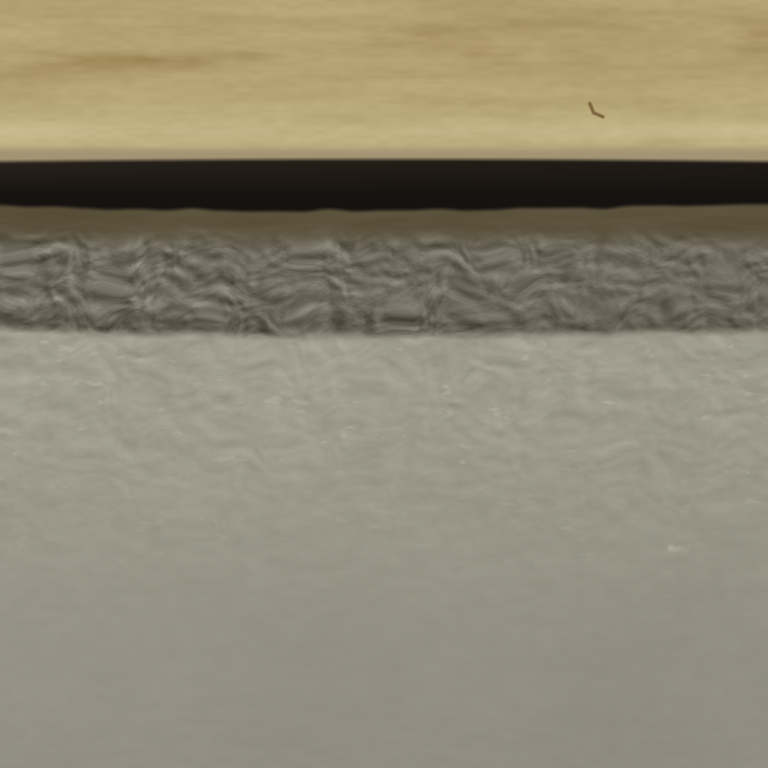
Give the GLSL for this texture, as a WebGL 2 fragment shader.

```glsl
#version 300 es
precision highp float;
// A pale wooden board above a dark gap, a rough shaded plaster strip and a smooth grey wall.
// Horizontal bands are blended along slightly sagging edges; stretched value noise gives
// the grain, and the slope of warped noise gives the embossed plaster.
uniform vec2 u_resolution;
out vec4 fragColor;

// Band edges, as heights on the canvas
const float LIP_TOP = 0.806;
const float GAP_TOP = 0.791;
const float GAP_BOTTOM = 0.728;
const float ROUGH_TOP = 0.690;
const float WALL_TOP = 0.566;
const float SAG = 0.008;

// Colours
const vec3 WOOD = vec3(0.710, 0.640, 0.460);
const vec3 WOOD_LIGHT = vec3(0.765, 0.710, 0.530);
const vec3 WOOD_STREAK = vec3(0.610, 0.520, 0.340);
const vec3 LIP = vec3(0.640, 0.580, 0.455);
const vec3 GAP_WARM = vec3(0.155, 0.130, 0.105);
const vec3 GAP_DEEP = vec3(0.085, 0.072, 0.060);
const vec3 BROWN = vec3(0.355, 0.320, 0.235);
const vec3 ROUGH = vec3(0.430, 0.412, 0.365);
const vec3 WALL_LIGHT = vec3(0.622, 0.612, 0.555);
const vec3 WALL_DARK = vec3(0.570, 0.560, 0.508);
const vec3 FLECK = vec3(0.730, 0.720, 0.660);
const vec3 NICK = vec3(0.400, 0.300, 0.160);

// Detail
const vec2 RELIEF_SCALE = vec2(42.0, 75.0);
const float RELIEF_GAIN = 0.30;
const float GRAIN_GAIN = 0.035;

float hash(vec2 p) {
  vec3 q = fract(p.xyx * vec3(0.1031, 0.1030, 0.0973));
  q += dot(q, q.yzx + 33.33);
  return fract((q.x + q.y) * q.z);
}

float noise(vec2 p) {
  vec2 i = floor(p), f = fract(p);
  f = f * f * (3.0 - 2.0 * f);
  return mix(mix(hash(i), hash(i + vec2(1, 0)), f.x),
             mix(hash(i + vec2(0, 1)), hash(i + vec2(1, 1)), f.x), f.y);
}

float fbm(vec2 p) {
  float sum = 0.0, gain = 0.5;
  for (int i = 0; i < 4; i++) {
    sum += gain * noise(p);
    p = mat2(1.6, 1.2, -1.2, 1.6) * p + 17.3;
    gain *= 0.5;
  }
  return sum / 0.9375;
}

// 0 below the edge, 1 above it
float above(float y, float edge, float blur) {
  return smoothstep(edge - blur, edge + blur, y);
}

float segment(vec2 p, vec2 a, vec2 b) {
  vec2 d = b - a;
  return length(p - a - d * clamp(dot(p - a, d) / dot(d, d), 0.0, 1.0));
}

// Soft ridges, lit from above
float relief(vec2 uv) {
  vec2 p = uv * RELIEF_SCALE;
  p += 1.6 * vec2(noise(uv * 24.0), noise(uv * 24.0 + 50.0));
  return fbm(p) - fbm(p + vec2(0.25, 0.55));
}

vec3 wood(vec2 uv) {
  float streaks = fbm(uv * vec2(5.0, 65.0) + 8.0);
  float knots = smoothstep(0.45, 0.8, fbm(uv * vec2(7.0, 38.0) + 3.0));
  float belt = exp(-pow((uv.y - 0.935 - 0.03 * (uv.x - 0.4)) / 0.025, 2.0));
  vec3 c = mix(WOOD, WOOD_LIGHT, exp(-pow((uv.y - 0.828) / 0.026, 2.0)));
  c = mix(c, WOOD_STREAK, knots * (0.15 + 0.5 * belt) + 0.12 * belt);
  c += 0.07 * (streaks - 0.5) + 0.025 * (noise(uv * vec2(60.0, 180.0)) - 0.5);
  float nick = min(segment(uv, vec2(0.768, 0.865), vec2(0.773, 0.853)),
                   segment(uv, vec2(0.773, 0.853), vec2(0.785, 0.848)));
  return mix(c, NICK, 0.75 * (1.0 - smoothstep(0.0005, 0.0038, nick)));
}

vec3 wall(vec2 uv) {
  vec3 c = mix(WALL_DARK, WALL_LIGHT, smoothstep(0.05, 0.56, uv.y));
  float rough = smoothstep(0.15, 0.55, uv.y);
  c += GRAIN_GAIN * (fbm(uv * vec2(45.0, 100.0)) - 0.5) * (0.6 + rough);
  c += 0.09 * rough * relief(uv * 0.9 + 0.3);
  c += 0.025 * (fbm(uv * vec2(5.0, 9.0)) - 0.5) - 0.012 * (uv.x - 0.5);
  // Scattered pale flecks and one larger chip
  float flecks = smoothstep(0.70, 0.88, fbm(uv * vec2(38.0, 90.0) + 70.0));
  float chip = segment(uv, vec2(0.872, 0.286), vec2(0.897, 0.287));
  float chipMask = 1.0 - smoothstep(0.001, 0.007, chip);
  c = mix(c, FLECK, 0.5 * rough * flecks);
  return mix(c, FLECK, 0.65 * chipMask * noise(uv * 150.0));
}

void main() {
  vec2 uv = gl_FragCoord.xy / u_resolution;
  float bow = 4.0 * uv.x * (1.0 - uv.x);
  float wobble = 0.004 * (noise(vec2(uv.x * 28.0, 4.0)) - 0.5);
  float bottom = GAP_BOTTOM + SAG * (0.5 - bow) + 0.004 * uv.x + wobble;

  // Plaster strip, darkest along its foot
  vec3 rough = ROUGH + RELIEF_GAIN * relief(uv) * mix(1.2, 0.8, uv.x);
  rough -= 0.045 * exp(-pow((uv.y - WALL_TOP - 0.012) / 0.014, 2.0));
  vec3 brown = BROWN + 0.06 * (fbm(uv * vec2(12.0, 90.0)) - 0.5);
  vec3 gap = mix(GAP_DEEP, GAP_WARM, above(uv.y, 0.765, 0.03) * (1.0 - 0.5 * uv.x));

  // Stack the bands from the wall upward
  vec3 c = mix(wall(uv), rough, above(uv.y, WALL_TOP + SAG * (0.6 - bow) + wobble, 0.008));
  c = mix(c, brown, above(uv.y, ROUGH_TOP + 2.0 * wobble, 0.018));
  c = mix(c, gap, above(uv.y, bottom, 0.004));
  c = mix(c, LIP, above(uv.y, GAP_TOP + 0.003 * (bow - 0.5), 0.004));
  c = mix(c, wood(uv), above(uv.y, LIP_TOP, 0.007));
  fragColor = vec4(clamp(c, 0.0, 1.0), 1.0);
}
```
